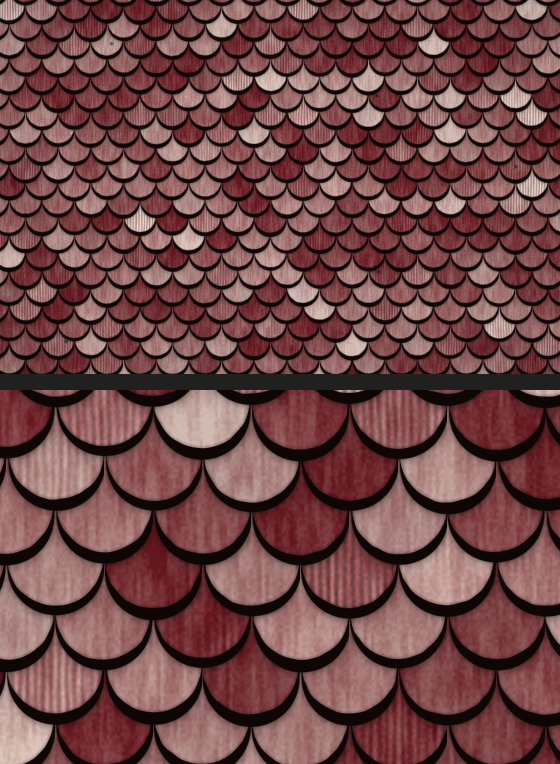
Top: the whole. Bottom: its middle third, enlarged.
Reproduce this pattern procedurally as a WebGL 1 fragment shader.

```glsl
precision highp float;
// Overlapping rows of weathered red wooden scale shingles with dark shadow gaps.
uniform vec2 u_resolution;

#define COLUMNS 17.14              // shingles across the canvas
#define ROW_STEP 0.541             // row spacing, in shingle widths
#define START vec2(0.777, 0.076)   // first tip, from the top left
#define RADIUS 0.487               // rounded end of a shingle
#define SHADOW_DROP 0.105          // depth of the crescent gap
#define JITTER vec2(0.012, 0.022)  // placement error per shingle
#define GRAIN 0.30                 // strength of the wood fibres
#define DEEP_RED vec3(0.42, 0.14, 0.165)
#define PALE_PINK vec3(0.725, 0.59, 0.57)
#define GAP_COLOR vec3(0.055, 0.02, 0.02)

float hash(vec2 p) {
  p = fract(p * vec2(0.1031, 0.1137));
  p += dot(p, p.yx + 33.33);
  return fract((p.x + p.y) * p.x * 97.31 + p.y * 41.7);
}

float noise(vec2 p) {
  vec2 i = floor(p), f = fract(p);
  f = f * f * (3.0 - 2.0 * f);
  float a = mix(hash(i), hash(i + vec2(1.0, 0.0)), f.x);
  float b = mix(hash(i + vec2(0.0, 1.0)), hash(i + vec2(1.0, 1.0)), f.x);
  return mix(a, b, f.y);
}

// Half disc below, straight strip above; y points down.
float shingleDistance(vec2 q, float radius) {
  return length(vec2(q.x, max(q.y, 0.0))) - radius;
}

float coverage(float d, float pixel) {
  return clamp(0.5 - d / (1.2 * pixel), 0.0, 1.0);
}

vec3 woodColor(vec2 q, vec2 id) {
  vec2 seed = id * vec2(7.3, 11.9) + 200.0;
  float pick = hash(id + 71.0);
  float tone = pow(pick, 1.1) * 1.02 + 0.22 * step(0.93, pick);

  // Fine fibres, broad stains and paint worn thin toward the lower end
  float fibre = noise(vec2(q.x * 26.0, q.y * 3.5) + seed) - 0.5;
  float speckle = noise(q * vec2(38.0, 30.0) + seed.yx) - 0.5;
  float stain = noise(q * vec2(5.0, 3.0) + seed * 1.7) - 0.5;
  tone += GRAIN * (fibre + 0.6 * speckle + 0.9 * stain) + 0.16 * q.y;
  vec3 color = mix(DEEP_RED, PALE_PINK, clamp(tone, -0.12, 1.32));

  // Some boards are deeply ridged, a few have a knot
  float ridged = smoothstep(0.72, 0.95, hash(id + 23.0));
  float wave = sin(q.x * 76.0 + 2.5 * noise(q * vec2(3.0, 2.0) + seed));
  color *= 1.0 + 0.17 * ridged * wave;
  vec2 knot = q - vec2(hash(id + 5.0) - 0.5, 0.3 * hash(id + 9.0)) * 0.6;
  float spot = step(0.975, hash(id + 47.0)) * smoothstep(0.09, 0.0, length(knot));
  return color * (1.0 - 0.55 * spot) * (0.96 + 0.08 * hash(id + 13.0));
}

void main() {
  float pixel = COLUMNS / u_resolution.x;
  vec2 p = vec2(gl_FragCoord.x, u_resolution.y - gl_FragCoord.y) * pixel;
  float firstRow = floor((p.y - START.y) / ROW_STEP);
  vec3 color = GAP_COLOR;

  // Lay the rows from the lowest layer to the uppermost
  for (int i = 0; i < 4; i++) {
    float row = firstRow + 3.0 - float(i);
    float shift = START.x + 0.5 * mod(row, 2.0);
    vec2 id = vec2(floor(p.x - shift + 0.5), row) + 50.0;
    vec2 center = vec2(id.x - 50.0 + shift, START.y + row * ROW_STEP - RADIUS);
    center += JITTER * (vec2(hash(id + 3.0), hash(id + 17.0)) * 2.0 - 1.0);
    vec2 q = p - center;

    // Gap and its soft falloff onto the layer below
    float drop = SHADOW_DROP * (0.85 + 0.3 * hash(id + 31.0));
    float gap = shingleDistance(q - vec2(0.006, drop), RADIUS + 0.008);
    color *= 1.0 - 0.38 * exp(-max(gap, 0.0) / 0.035);
    color = mix(color, GAP_COLOR, coverage(gap, pixel));

    // Board with a slightly worn outline and darkened rim
    float worn = 0.014 * (noise(q * 9.0 + id * 3.1) - 0.5);
    float board = shingleDistance(q, RADIUS) + worn;
    vec3 wood = woodColor(q, id) * (1.0 - 0.22 * smoothstep(-0.04, 0.0, board));
    color = mix(color, wood, coverage(board, pixel));
  }

  // Gentle falloff toward the corners
  vec2 edge = gl_FragCoord.xy / u_resolution - 0.5;
  color *= 1.03 - 0.22 * dot(edge, edge);
  gl_FragColor = vec4(color, 1.0);
}
```
